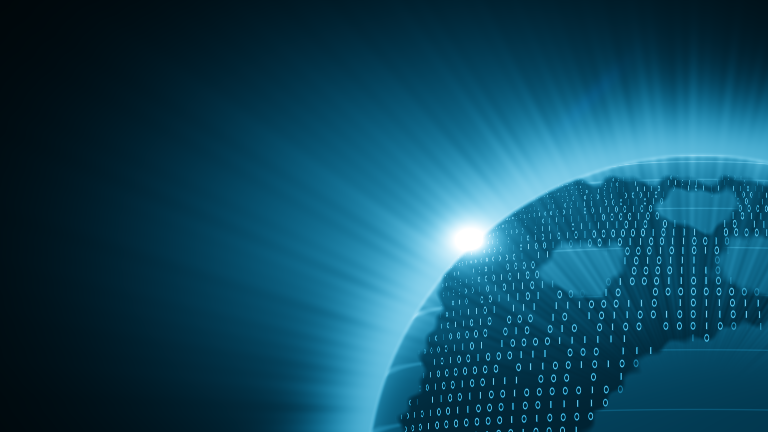
A WebGL 1 fragment shader for this background:

```glsl
precision highp float;
uniform vec2 u_resolution;

const vec2 CELL = vec2(0.045, 0.041);  // longitude and latitude step of the marks
const float TILT = 0.08;

float hash(vec2 p) {
  return fract(sin(dot(p, vec2(12.99, 78.23))) * 4375.5);
}

mat2 rotation(float a) {
  return mat2(cos(a), sin(a), -sin(a), cos(a));
}

// Light shafts as layered sines of the angle, from 0 to 1
float shafts(float a) {
  float s = 0.7 * sin(a * 23.0 + 2.0 * sin(a * 7.0)) + 0.7 * sin(a * 51.0 + 1.3)
          + 0.6 * sin(a * 97.0 + 3.0 * sin(a * 11.0)) + 0.5 * sin(a * 173.0);
  return clamp(0.5 + 0.22 * s, 0.0, 1.0);
}

float bay(vec2 p, vec2 center, vec2 size) {
  return 0.08 * (length((p - center) / size) - 1.0);
}

// Land coverage on the unit disc: half planes with bays cut out
float land(vec2 q) {
  vec2 p = q + 0.012 * sin(q.yx * vec2(31.0, 37.0) + 1.0)
             + 0.007 * sin(q.yx * vec2(89.0, 73.0) + q * 40.0);
  float d = max(dot(p, vec2(-0.8, 0.6)) - 0.378, dot(p, vec2(-0.28, 0.96)) - 0.434);
  d = min(d, dot(p, vec2(0.961, -0.275)) + 0.904);
  d = min(d, 0.925 - p.y);
  d = min(d, bay(p, vec2(-0.35, 0.66), vec2(0.12, 0.08)));
  d = min(d, bay(p, vec2(0.22, 0.68), vec2(0.17, 0.09)));
  d = min(d, bay(p, vec2(0.0, 0.84), vec2(0.12, 0.06)));
  return smoothstep(-0.012, 0.012, d);
}

// Upright rings and bars at the cell centers of a longitude and latitude grid
float marks(vec2 q, vec2 lonLat, float px) {
  vec2 id = floor(lonLat / CELL);
  vec2 c = (id + 0.5) * CELL;
  vec3 n = vec3(sin(c.x) * cos(c.y), sin(c.y), cos(c.x) * cos(c.y));
  n.yz = rotation(-TILT) * n.yz;
  float size = 0.011 * clamp(1.7 * n.z, 0.45, 1.0);
  vec2 f = (q - n.xy) / (size * vec2(clamp(1.3 * n.z, 0.5, 1.0), 1.0));
  float ring = abs(length(f / vec2(0.55, 0.85)) - 1.0) * 0.6 - 0.13;
  float bar = max(abs(f.x) - 0.17, abs(f.y) - 0.9);
  float shape = hash(id) > 0.5 ? ring : bar;
  float blur = 0.6 * px / size;
  float present = step(0.08, hash(id + 31.7));
  return smoothstep(blur, -blur, shape) * present * land(n.xy);
}

// Black through blue and cyan to white
vec3 ramp(float t) {
  t = clamp(t, 0.0, 1.0);
  return vec3(pow(t, 3.2), t, 1.0 - pow(1.0 - t, 1.5));
}

void main() {
  // Globe space: its center at zero, its radius one
  vec2 q = (gl_FragCoord.xy / u_resolution.y - vec2(1.62, -0.131)) / 0.771;
  float px = 1.0 / (0.771 * u_resolution.y);
  float d = length(q) - 1.0;
  vec2 star = q - vec2(-0.69, 0.746);
  vec2 fan = q - vec2(-0.03, 0.2);
  float rays = shafts(atan(fan.x, fan.y));

  // Sky: wide glow of the star and a rayed halo along the rim
  vec2 wide = star / vec2(0.88, 0.57);
  float glow = 0.49 * exp(-dot(wide, wide));
  float reach = max(d, 0.0) / (0.155 + 0.04 * rays);
  float halo = 0.56 * exp(-reach * reach) + 0.06 * exp(-3.0 * abs(d));
  float sky = 1.0 - (1.0 - glow * (0.95 + 0.1 * rays)) * (1.0 - halo);

  // Globe: lit sea, dark land, parallels and marks
  float depth = sqrt(max(1.0 - dot(q, q), 0.0));
  vec3 n = vec3(q, depth);
  n.yz = rotation(TILT) * n.yz;
  vec2 lonLat = vec2(atan(n.x, n.z), asin(clamp(n.y, -1.0, 1.0)));
  float ground = land(q);
  float rim = exp(14.0 * min(d, 0.0));
  float globe = 0.18 + 0.11 * smoothstep(0.2, 0.75, q.y) + 0.22 * rim + 0.3 * glow;
  globe *= 1.0 - 0.5 * ground;
  globe += 0.12 * rays * smoothstep(0.12, 0.45, length(fan)) * smoothstep(0.25, 0.6, q.y);
  float parallel = abs(fract((lonLat.y - 0.35) / 0.19 + 0.5) - 0.5) * 0.19 * max(depth, 0.2);
  globe += 0.11 * (1.0 - ground) * smoothstep(1.3 * px, 0.0, parallel);
  globe = mix(globe, 0.84, 0.85 * marks(q, lonLat, px));

  float tone = mix(globe, sky, smoothstep(-0.008, 0.008, d));
  tone += 0.07 * exp(-pow(d / 0.006, 2.0));

  // Star core and a faint flare to its left, screened over the rest
  vec2 core = star * vec2(11.0, 15.0);
  float light = 0.85 * exp(-dot(core, core)) + 0.32 * exp(-7.0 * length(star));
  vec2 flare = (star - vec2(-0.38, -0.04)) / vec2(0.2, 0.07);
  light += 0.035 * exp(-dot(flare, flare));
  tone = 1.0 - (1.0 - tone) * (1.0 - min(light, 1.0));
  vec3 color = ramp(tone + 0.02);

  // Slanted blue streak above the rim
  vec2 streak = rotation(-0.8) * (q - vec2(-0.32, 1.18)) / vec2(0.13, 0.025);
  color += vec3(0.0, 0.02, 0.06) * exp(-dot(streak, streak));
  gl_FragColor = vec4(color, 1.0);
}
```
